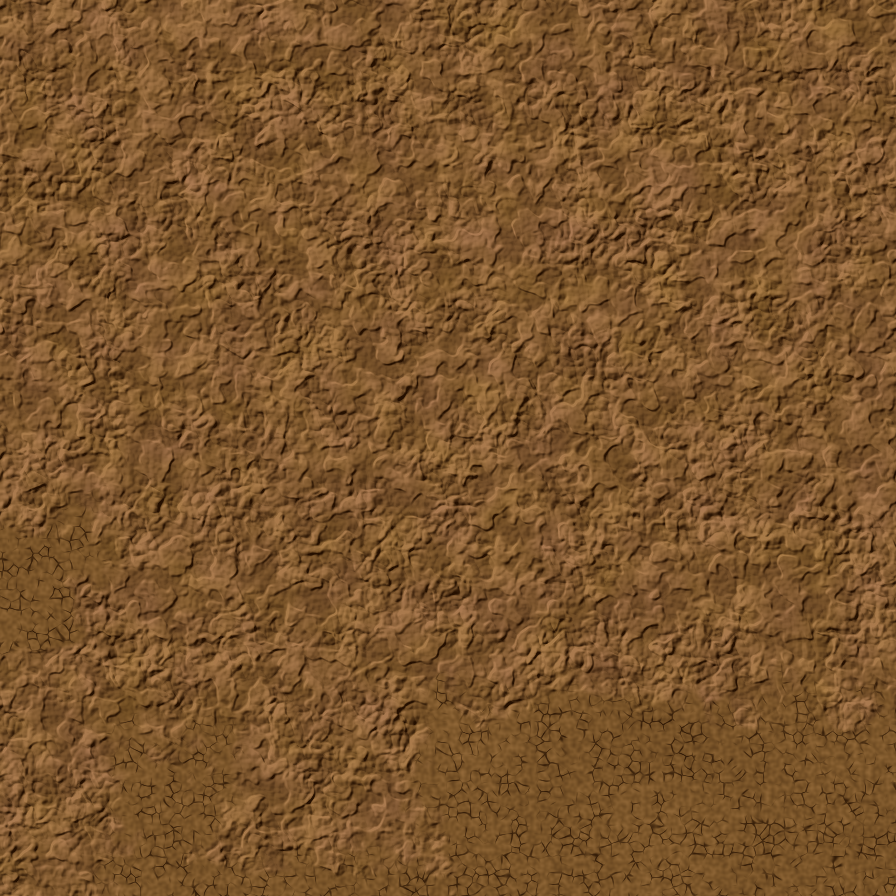
This texture is drawn by a WebGL 1 fragment shader. Its source:

```glsl
precision highp float;
// Dry brown earth: crumbly clods lit from the upper left, with flat, finely cracked ground below.
uniform vec2 u_resolution;

const vec3 SHADOW = vec3(0.14, 0.06, 0.0);
const vec3 EARTH = vec3(0.48, 0.33, 0.17);
const vec3 SUNLIT = vec3(0.665, 0.48, 0.295);
const vec3 ROSY_TINT = vec3(0.004, -0.006, 0.03);
const float EARTH_TONE = 0.64;          // position of EARTH on the 0..1 tone ramp
const vec2 TO_LIGHT = vec2(-0.7, 0.7);
const float RELIEF_STEP = 0.0024;
const float LIT_GAIN = 0.95;
const float SHADE_GAIN = 1.65;
const float CLOD_SCALE = 38.0;
const float CRUMB_SCALE = 78.0;
const float GRAIN_SCALE = 185.0;
const float CRACK_SCALE = 88.0;
const float CRACK_DEPTH = 0.42;

float hash(vec2 cell) {
  vec3 q = fract(cell.xyx * 0.1031);
  q += dot(q, q.yzx + 33.33);
  return fract((q.x + q.y) * q.z);
}

float cornerRamp(vec2 cell, vec2 offset) {
  float angle = 6.2832 * hash(cell);
  return dot(vec2(cos(angle), sin(angle)), offset);
}

// Gradient noise, roughly -0.7 to 0.7
float noise(vec2 p) {
  vec2 i = floor(p), f = fract(p), e = vec2(1.0, 0.0);
  vec2 u = f * f * f * (f * (f * 6.0 - 15.0) + 10.0);
  float low = mix(cornerRamp(i, f), cornerRamp(i + e.xy, f - e.xy), u.x);
  float high = mix(cornerRamp(i + e.yx, f - e.yx), cornerRamp(i + e.xx, f - e.xx), u.x);
  return mix(low, high, u.y);
}

vec2 warp(vec2 p) {
  return p + 0.005 * vec2(noise(p * 55.0 + 7.3), noise(p * 55.0 + 61.7));
}

// Distances to the nearest and second nearest scattered site
vec2 siteDistances(vec2 p) {
  vec2 i = floor(p), f = fract(p);
  vec2 found = vec2(8.0);
  for (int y = -1; y <= 1; y++) {
    for (int x = -1; x <= 1; x++) {
      vec2 o = vec2(float(x), float(y));
      vec2 site = o + 0.1 + 0.8 * vec2(hash(i + o), hash(i + o + 57.0));
      float d = length(site - f);
      found.y = min(found.y, max(found.x, d));
      found.x = min(found.x, d);
    }
  }
  return found;
}

// Flat-topped clods with ragged rims
float clods(vec2 p) {
  float n = noise(p * CLOD_SCALE) + 0.6 * noise(p * CLOD_SCALE * 2.3 + 19.1);
  return smoothstep(-0.12, 0.16, n);
}

// Height of the crumbly soil; roughness scales the rounded crumbs
float soilHeight(vec2 p, float roughness) {
  vec2 q = warp(p);
  float nearest = siteDistances(q * CRUMB_SCALE).x;
  float crumbs = 0.5 * (1.0 - nearest * nearest) + 0.85 * abs(noise(q * CRUMB_SCALE * 0.9 + 31.4));
  float grain = noise(p * GRAIN_SCALE);
  return 0.36 * clods(q) + roughness * crumbs + (0.1 + 0.12 * roughness) * grain;
}

// Short, broken, thin lines between scattered cells
float cracks(vec2 p) {
  vec2 found = siteDistances(warp(p) * CRACK_SCALE);
  float line = 1.0 - smoothstep(0.02, 0.2, found.y - found.x);
  return line * smoothstep(-0.2, 0.3, noise(p * 70.0 + 44.0) + 0.5 * noise(p * 24.0));
}

float boxDistance(vec2 p, vec2 centre, vec2 halfSize) {
  vec2 d = abs(p - centre) - halfSize;
  return length(max(d, 0.0)) + min(max(d.x, d.y), 0.0);
}

// 1 on crumbly soil, 0 on flat ground, with a frayed border
float soilCover(vec2 p) {
  float d = boxDistance(p, vec2(0.78, 0.0), vec2(0.30, 0.215));
  d = min(d, boxDistance(p, vec2(0.19, 0.0), vec2(0.055, 0.17)));
  d = min(d, boxDistance(p, vec2(0.32, 0.0), vec2(0.20, 0.035)));
  d = min(d, boxDistance(p, vec2(0.0, 0.35), vec2(0.09, 0.07)));
  d += 0.05 * noise(p * 13.0) + 0.04 * noise(p * 50.0);
  return smoothstep(-0.014, 0.016, d);
}

float soilTone(vec2 p) {
  float roughness = mix(0.35, 1.25, smoothstep(-0.3, 0.35, noise(p * 13.0) + 0.6 * noise(p * 30.0 + 3.0)));
  float height = soilHeight(p, roughness);
  float slope = height - soilHeight(p + TO_LIGHT * RELIEF_STEP, roughness);
  float relief = slope * (slope > 0.0 ? LIT_GAIN : SHADE_GAIN);
  float patches = smoothstep(-0.12, 0.28, noise(p * 21.0 + 80.0) + 0.7 * noise(warp(p) * 55.0 + 11.0));
  return 0.565 + 0.16 * patches + 0.12 * clods(warp(p)) + relief;
}

float flatTone(vec2 p) {
  float grain = 0.2 * noise(p * GRAIN_SCALE) + 0.12 * noise(p * 80.0) + 0.07 * noise(p * 9.0);
  return 0.645 + grain - CRACK_DEPTH * cracks(p);
}

void main() {
  vec2 p = gl_FragCoord.xy / u_resolution.y;
  float cover = soilCover(p);
  float tone = clamp(mix(flatTone(p), soilTone(p), cover), 0.0, 1.0);

  // Tone ramp from crevice to sunlit crumb, then a rosy cast in patches
  vec3 color = mix(SHADOW, EARTH, min(tone / EARTH_TONE, 1.0));
  color = mix(color, SUNLIT, max(tone - EARTH_TONE, 0.0) / (1.0 - EARTH_TONE));
  float rosy = noise(p * 17.0 + 23.0) + 0.5 * noise(p * 45.0 + 9.0);
  color += ROSY_TINT * mix(-0.5, rosy * 1.3, cover) * tone;
  gl_FragColor = vec4(clamp(color, 0.0, 1.0), 1.0);
}
```
